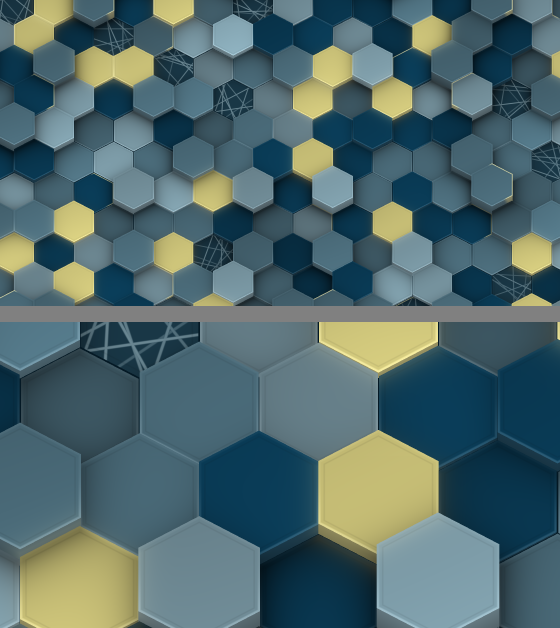
Top, the full canvas; bottom, a detail of the centre.
Give the GLSL for this pattern, as a Shadertoy shader.

```glsl
#define TILE_SIZE vec2(0.1301, 0.1171)
#define GRID_ORIGIN vec2(0.2416, 0.470)
#define ROW_PITCH 0.8660254
#define MAX_HEIGHT 0.24
#define RIM_WIDTH 0.028
#define SHADOW_STRENGTH 0.52
#define GLOW_STRENGTH 0.20
#define GOLD vec3(0.80, 0.765, 0.475)
#define NAVY vec3(0.035, 0.220, 0.320)
#define SLATE vec3(0.285, 0.410, 0.465)
#define MIST vec3(0.465, 0.580, 0.625)
#define SAMPLES 3

const int KIND_GOLD = 0, KIND_NAVY = 1, KIND_WIRE = 2, KIND_MIST = 3, KIND_SLATE = 4;

float hash(vec2 p) {
    return fract(sin(dot(p, vec2(127.1, 311.7))) * 43758.545);
}

// Signed distance to a pointy-top hexagon
float hexagon(vec2 p, float apothem) {
    p = abs(p);
    return max(p.x, dot(p, vec2(0.5, ROW_PITCH))) - apothem;
}

int tileKind(vec2 id) {
    float pick = hash(id + 3.7);
    if (pick < 0.14) return KIND_GOLD;
    if (pick < 0.36) return KIND_NAVY;
    if (pick < 0.41) return KIND_WIRE;
    return pick < 0.57 ? KIND_MIST : KIND_SLATE;
}

float tileHeight(vec2 id) {
    int kind = tileKind(id);
    float h = hash(id + 19.3);
    if (kind == KIND_WIRE) return 0.0;
    if (kind == KIND_GOLD) return 0.05 + 0.06 * h;
    return MAX_HEIGHT * h * h * (kind == KIND_NAVY ? 0.6 : 1.0);
}

float tileApothem(float height) {
    return 0.492 + 0.12 * height;
}

vec2 tileCenter(vec2 id) {
    return vec2(id.x + 0.5 * mod(id.y, 2.0), id.y * ROW_PITCH);
}

// Closest tile in the row that lies rowStep away, moved by columnStep
vec2 neighbourId(vec2 p, int rowStep, int columnStep) {
    float row = floor(p.y / ROW_PITCH + 0.5) + float(rowStep);
    float column = floor(p.x - 0.5 * mod(row, 2.0) + 0.5);
    return vec2(column + float(columnStep), row);
}

// Web of fine straight threads
float wires(vec2 q, vec2 id) {
    float web = 0.0;
    for (int i = 0; i < 9; i++) {
        vec2 seed = id + float(i) * vec2(5.3, 2.9);
        float angle = 6.2832 * hash(seed);
        float offset = 0.8 * (hash(seed + 8.1) - 0.5);
        float d = abs(dot(q, vec2(cos(angle), sin(angle))) - offset);
        web = max(web, smoothstep(0.020, 0.006, d) * (0.4 + 0.6 * hash(seed + 4.4)));
    }
    return web;
}

vec3 topFace(vec2 q, vec2 id, float d) {
    int kind = tileKind(id);
    float tone = hash(id + 41.9);
    vec3 color = kind == KIND_GOLD ? GOLD : kind == KIND_NAVY ? NAVY
               : kind == KIND_MIST ? MIST : SLATE;
    if (kind == KIND_WIRE) color = mix(vec3(0.10, 0.22, 0.28), MIST, wires(q, id));
    else if (kind != KIND_GOLD) color *= 0.84 + 0.30 * tone;
    color *= 1.0 + 0.10 * dot(q, vec2(0.4, -0.9));

    // Bevelled rim, brighter on the lower edges
    float rim = smoothstep(RIM_WIDTH, 0.4 * RIM_WIDTH, -d);
    float facing = smoothstep(0.2, -0.4, q.y);
    if (kind != KIND_WIRE) color += rim * (0.03 + 0.10 * facing);
    float inset = smoothstep(0.012, 0.0, abs(d + 0.05));
    color *= 1.0 - 0.07 * inset;

    // A few tiles carry a lit seam on one side
    float side = hash(id + 77.2) < 0.5 ? q.x : -q.x;
    float seam = step(hash(id + 63.5), 0.07) * smoothstep(0.1, 0.25, side + 0.4 * q.y);
    return mix(color, vec3(0.90, 0.88, 0.66), 0.85 * rim * seam);
}

vec3 tiles(vec2 p) {
    // Visible tile: front rows cover back rows, taller ones win within a row
    vec2 id = vec2(0.0);
    float height = -1.0;
    int frontRow = 2;
    for (int r = 1; r >= -1; r--)
    for (int c = -1; c <= 1; c++) {
        vec2 cell = neighbourId(p, r, c), q = p - tileCenter(cell);
        float h = tileHeight(cell);
        q.y -= clamp(q.y, 0.0, h);
        if (hexagon(q, tileApothem(h)) < 0.0 && (r < frontRow || h > height)) {
            id = cell; height = h; frontRow = r;
        }
    }
    if (height < 0.0) return 0.45 * NAVY;

    // Top face or side wall
    vec2 q = p - tileCenter(id) - vec2(0.0, height);
    float d = hexagon(q, tileApothem(height));
    vec3 color = topFace(q, id, min(d, 0.0));
    if (d > 0.0) color *= 0.62 - 0.8 * d;

    // Shadows from taller neighbours, light spilled by golden ones
    float shade = 1.0, glow = 0.0;
    for (int r = -1; r <= 1; r++)
    for (int c = -1; c <= 1; c++) {
        vec2 cell = neighbourId(p, r, c);
        if (cell == id) continue;
        float h = tileHeight(cell);
        vec2 away = p - tileCenter(cell) - vec2(0.0, height - 0.05);
        float gap = max(hexagon(away, tileApothem(h)), 0.0);
        shade *= 1.0 - SHADOW_STRENGTH * clamp((h - height) * 8.0, 0.0, 1.0) * exp(-6.0 * gap);
        if (tileKind(cell) == KIND_GOLD) glow += exp(-11.0 * gap);
    }
    return color * shade + GLOW_STRENGTH * min(glow, 1.5) * GOLD * (1.0 - color);
}

void mainImage(out vec4 fragColor, in vec2 fragCoord) {
    vec3 color = vec3(0.0);
    for (int i = 0; i < SAMPLES * SAMPLES; i++) {
        vec2 jitter = (vec2(i % SAMPLES, i / SAMPLES) + 0.5) / float(SAMPLES) - 0.5;
        vec2 uv = (fragCoord + jitter) / iResolution.y;
        color += tiles((uv - GRID_ORIGIN) / TILE_SIZE);
    }
    color /= float(SAMPLES * SAMPLES);

    // Slow drift of the room light
    vec2 uv = fragCoord / iResolution.y;
    color *= 1.0 + 0.04 * sin(3.1 * uv.x + 1.3) * sin(4.3 * uv.y + 0.6);
    fragColor = vec4(color, 1.0);
}
```
